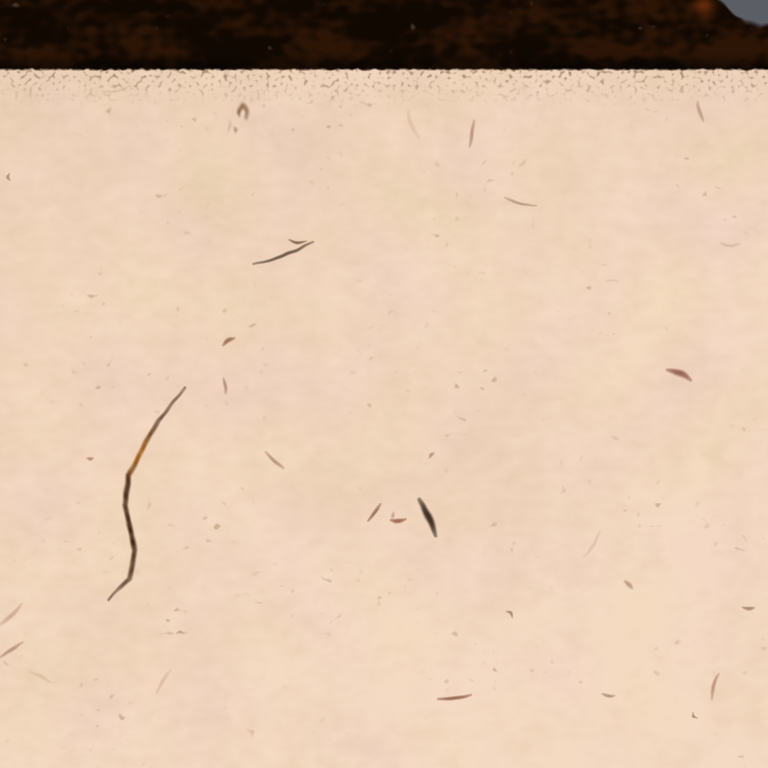
Give the GLSL for this texture, as a Shadertoy shader.

```glsl
// Cream handmade paper with a rough, dark brown strip along its top edge.
// Gradient noise mottles the paper; tapered strokes draw one long curved
// fibre, a few hairs and many faint scattered flecks.

vec2 hash2(vec2 p) {
    vec3 q = fract(p.xyx * vec3(0.1031, 0.1030, 0.0973));
    q += dot(q, q.yzx + 33.33);
    return fract((q.xx + q.yz) * q.zy);
}

float gradDot(vec2 cell, vec2 corner, vec2 f) {
    return dot(hash2(cell + corner) * 2.0 - 1.0, f - corner);
}

// Gradient noise, roughly -0.7 to 0.7
float gnoise(vec2 p) {
    vec2 c = floor(p), f = fract(p);
    vec2 u = f * f * f * (f * (f * 6.0 - 15.0) + 10.0);
    return mix(mix(gradDot(c, vec2(0, 0), f), gradDot(c, vec2(1, 0), f), u.x),
               mix(gradDot(c, vec2(0, 1), f), gradDot(c, vec2(1, 1), f), u.x), u.y);
}

// x: distance to the segment, y: position along it
vec2 segment(vec2 p, vec2 a, vec2 b) {
    vec2 d = b - a;
    float h = clamp(dot(p - a, d) / dot(d, d), 0.0, 1.0);
    return vec2(length(p - a - d * h), h);
}

// Soft stroke with thin ends and a sideways bow
float hair(vec2 p, vec2 a, vec2 b, float width, float bow) {
    float h = segment(p, a, b).y;
    float arch = 4.0 * h * (1.0 - h);
    vec2 side = normalize(vec2(a.y - b.y, b.x - a.x));
    float d = segment(p - side * bow * arch, a, b).x;
    float w = width * (0.45 + 0.55 * arch);
    return (1.0 - smoothstep(w * 0.2, w + 0.0015, d)) * (0.55 + 0.45 * arch);
}

vec3 paper(vec2 uv) {
    float shade = 0.26 + 0.30 * gnoise(uv * 4.0 + 3.0) + 0.32 * gnoise(uv * 13.0)
                + 0.32 * gnoise(uv * vec2(38, 55)) + 0.16 * gnoise(uv * vec2(90, 130))
                + 0.32 * (uv.y - 0.5) - 0.16 * (uv.x - 0.5);
    vec3 col = mix(vec3(0.958, 0.852, 0.762), vec3(0.885, 0.775, 0.665), clamp(shade, 0.0, 1.2));
    // Drift between pink and yellow
    col += gnoise(uv * 9.0 + 17.0) * vec3(0.0, 0.016, -0.024);
    // Small tan flecks, grouped in patches
    float fleck = smoothstep(0.28, 0.6, gnoise(uv * vec2(80, 100) + 40.0));
    fleck *= smoothstep(-0.1, 0.4, gnoise(uv * 11.0 + 60.0));
    col = mix(col, vec3(0.69, 0.57, 0.45), 0.55 * fleck);
    // Grain that thickens towards the strip
    float grain = smoothstep(0.0, 0.5, gnoise(uv * 165.0)) * smoothstep(0.855, 0.912, uv.y);
    return mix(col, vec3(0.55, 0.43, 0.34), 0.65 * grain);
}

vec3 strip(vec2 uv) {
    float n = gnoise(uv * vec2(9, 24)) + 0.6 * gnoise(uv * vec2(55, 80));
    vec3 col = mix(vec3(0.065, 0.032, 0.008), vec3(0.175, 0.083, 0.025), smoothstep(-0.25, 0.4, n));
    col *= 0.6 + 0.4 * smoothstep(0.908, 0.935, uv.y);
    float speck = smoothstep(0.42, 0.65, gnoise(uv * 70.0 + 9.0));
    col = mix(col, vec3(0.36, 0.28, 0.23), 0.6 * speck);
    // Rusty glow beside a blue-grey gap in the right corner
    float rust = exp(-dot(uv - vec2(0.917, 0.992), uv - vec2(0.917, 0.992)) / 0.00018);
    col = mix(col, vec3(0.50, 0.21, 0.04), 0.7 * rust);
    float ragged = 0.006 * gnoise(uv * 60.0);
    float gap = smoothstep(0.0, 0.008, uv.x - 0.932 - 1.1 * (1.0 - uv.y) + ragged)
              * smoothstep(0.964, 0.972, uv.y + ragged);
    return mix(col, vec3(0.36, 0.37, 0.40), gap);
}

void mainImage(out vec4 fragColor, in vec2 fragCoord) {
    vec2 uv = fragCoord / iResolution.xy;
    vec2 wobble = 0.0025 * vec2(gnoise(uv * 55.0), gnoise(uv * 55.0 + 80.0));
    vec2 p = uv + wobble;
    vec3 col = paper(uv);

    // Scattered flecks and short hairs
    for (int i = 0; i < 34; i++) {
        vec2 id = vec2(float(i), 7.0);
        vec2 centre = hash2(id) * vec2(1.0, 0.89);
        vec2 r = hash2(id + 50.0), s = hash2(id + 90.0);
        float angle = 6.283 * r.x;
        vec2 reach = vec2(cos(angle), sin(angle)) * mix(0.004, 0.022, r.y * r.y);
        float ink = hair(p, centre - reach, centre + reach, mix(0.0015, 0.003, s.x), 0.006 * (s.x - 0.5));
        vec3 tint = mix(vec3(0.36, 0.26, 0.19), vec3(0.52, 0.28, 0.19), s.x);
        col = mix(col, tint, ink * mix(0.12, 0.75, s.y * s.y));
    }

    // Brown smudge, thin hair, dark fleck and reddish crumb
    float smudge = hair(p, vec2(0.300, 0.825), vec2(0.325, 0.873), 0.011, 0.0);
    col = mix(col, vec3(0.46, 0.31, 0.19), smudge * smoothstep(-0.15, 0.4, gnoise(uv * vec2(110, 60))));
    col = mix(col, vec3(0.33, 0.25, 0.20), 0.8 * hair(p, vec2(0.330, 0.656), vec2(0.408, 0.685), 0.0022, -0.003));
    col = mix(col, vec3(0.22, 0.16, 0.11), 0.95 * hair(p, vec2(0.546, 0.349), vec2(0.567, 0.303), 0.0055, 0.002));
    col = mix(col, vec3(0.50, 0.27, 0.23), 0.75 * hair(p, vec2(0.868, 0.518), vec2(0.899, 0.506), 0.005, 0.003));

    // Long fibre: nearest point on a bent line, thinner and paler at the ends
    const vec2 bend[7] = vec2[7](vec2(0.241, 0.495), vec2(0.206, 0.453), vec2(0.167, 0.381),
        vec2(0.163, 0.342), vec2(0.176, 0.284), vec2(0.169, 0.247), vec2(0.141, 0.219));
    vec2 nearest = vec2(1.0, 0.0);
    for (int i = 0; i < 6; i++) {
        vec2 s = segment(p, bend[i], bend[i + 1]);
        if (s.x < nearest.x) nearest = vec2(s.x, (float(i) + s.y) / 6.0);
    }
    float body = smoothstep(0.0, 0.3, nearest.y) * smoothstep(1.0, 0.75, nearest.y);
    float fibre = 1.0 - smoothstep(0.0006, 0.0028 + 0.0028 * body, nearest.x);
    vec3 fibreColor = mix(vec3(0.27, 0.16, 0.10), vec3(0.60, 0.34, 0.08), exp(-pow((nearest.y - 0.27) * 16.0, 2.0)));
    col = mix(col, fibreColor, fibre * (0.5 + 0.45 * body) * (0.9 + 0.4 * gnoise(uv * 80.0)));

    // Rough edge of the strip
    float edge = 0.9095 + 0.003 * gnoise(vec2(uv.x * 85.0, 2.0)) + 0.002 * gnoise(uv * 160.0);
    float soft = max(0.0022, 1.0 / iResolution.y);
    col = mix(col, strip(uv), smoothstep(edge - soft, edge + soft, uv.y));
    fragColor = vec4(clamp(col, 0.0, 1.0), 1.0);
}
```
